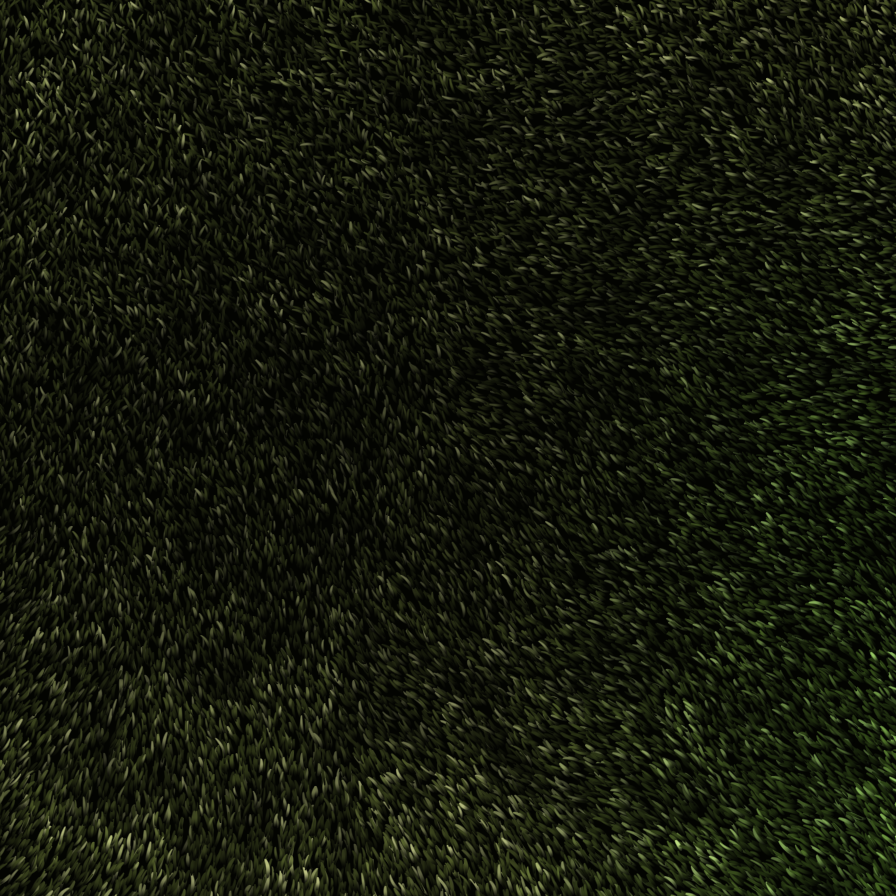
Reproduce this texture procedurally as a Shadertoy shader.

```glsl
float hash(vec2 p) {
    return fract(sin(dot(p, vec2(127.1, 311.7))) * 43758.5453);
}

float noise(vec2 p) {
    vec2 i = floor(p), f = fract(p);
    f = f * f * (3.0 - 2.0 * f);
    return mix(mix(hash(i), hash(i + vec2(1, 0)), f.x),
               mix(hash(i + vec2(0, 1)), hash(i + vec2(1, 1)), f.x), f.y);
}

// Lay of the grass: upright at lower left, slanting over to the right
float layAngle(vec2 p) {
    float sweep = smoothstep(0.0, 0.95, p.x + 0.35 * p.y);
    return mix(1.25, 2.6, sweep) + 0.8 * (noise(p * 9.0) - 0.5);
}

// Brightness: a dim hollow left of the centre, brighter rims, small clumps
float lightAt(vec2 p) {
    float hollow = smoothstep(0.08, 0.65, length((p - vec2(0.36, 0.52)) * vec2(0.8, 1.0)));
    return (0.72 + 0.45 * hollow) * (0.6 + 0.8 * noise(p * 34.0));
}

vec3 bladeColor(float tone, vec2 p) {
    vec3 olive = mix(vec3(0.09, 0.105, 0.043), vec3(0.21, 0.235, 0.11), tone);
    vec3 color = mix(olive, vec3(0.36, 0.37, 0.25), smoothstep(0.6, 1.0, tone));
    float green = smoothstep(0.5, 1.0, p.x) * smoothstep(1.0, 0.4, p.y);
    return color * mix(vec3(1), vec3(0.78, 1.0, 0.75), green);
}

// Coverage in x, position from root to tip in y
vec2 blade(vec2 d, float angle, float reach, float width, float bend, float soft) {
    vec2 along = vec2(cos(angle), sin(angle));
    float t = dot(d, along) / reach;
    float side = dot(d, vec2(-along.y, along.x)) - bend * reach * (t * t - 0.4);
    float taper = width * sqrt(max(1.0 - t * t, 0.0));
    float cover = smoothstep(soft, -soft, abs(side) - taper);
    return vec2(cover * smoothstep(1.0, 0.8, abs(t)), 0.5 + 0.5 * t);
}

void mainImage(out vec4 fragColor, in vec2 fragCoord) {
    vec2 uv = fragCoord / iResolution.y;
    float soft = max(0.0011, 0.6 / iResolution.y);
    vec3 color = vec3(0.010, 0.014, 0.004);

    // Layers of scattered blades, from the deep ones to the top
    for (int layer = 0; layer < 5; layer++) {
        float depth = float(layer) / 4.0;
        vec2 shift = vec2(0.37, 0.61) * float(layer);
        vec2 cell = floor(uv * 70.0 + shift);

        for (int j = -1; j <= 1; j++)
        for (int i = -1; i <= 1; i++) {
            vec2 id = cell + vec2(i, j);
            vec2 seed = id + 17.0 * float(layer);
            vec2 jitter = vec2(hash(seed + 3.1), hash(seed + 7.7));
            vec2 root = (id + jitter - shift) / 70.0;

            // Looser directions at the upper left, longer blades near the bottom
            float spread = mix(0.7, 1.7, smoothstep(0.3, 0.9, root.y - 0.5 * root.x + 0.2));
            float angle = layAngle(root) + spread * (hash(seed + 11.3) - 0.5);
            float near = smoothstep(0.45, 0.0, root.y);
            float reach = mix(0.0055, 0.0105, hash(seed + 19.9)) * (1.0 + 0.25 * near);
            float width = mix(0.0010, 0.0018, hash(seed + 23.5)) * (1.0 + 0.2 * near);
            float bend = 0.5 * (hash(seed + 29.2) - 0.5);
            vec2 b = blade(uv - root, angle, reach, width, bend, soft);

            float tone = pow(hash(seed + 31.7), 1.5);
            float shade = lightAt(root) * mix(0.6, 1.15, depth) * mix(1.0, 1.15, near);
            shade *= mix(0.15, 1.15, smoothstep(0.0, 0.65, b.y));
            color = mix(color, bladeColor(tone, root) * shade, b.x);
        }
    }
    fragColor = vec4(color, 1.0);
}
```
